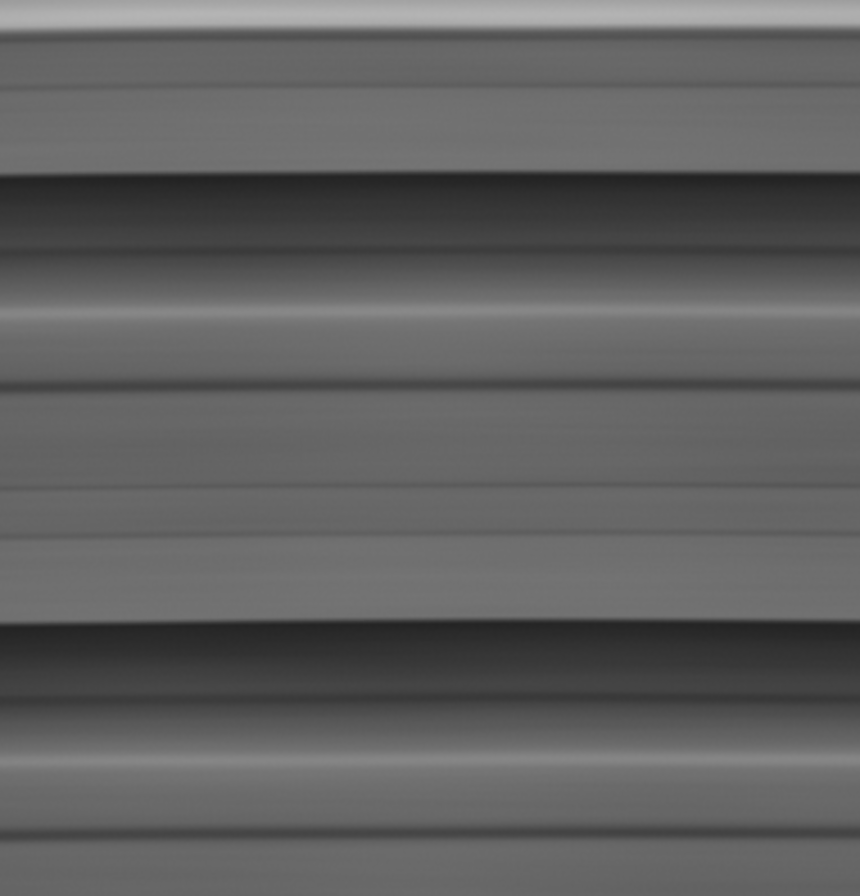
Reproduce this texture procedurally as a WebGL 2 fragment shader.

```glsl
#version 300 es
precision highp float;
// Smooth grey horizontal siding: one moulded profile repeated twice down the canvas.
// Each profile is stacked from soft shaded panels, grooves and a ridge highlight,
// then bent slightly and brushed with long streaks of gradient noise.
uniform vec2 u_resolution;
out vec4 fragColor;

const float REPEATS = 2.0;       // profiles down the canvas
const float SEAM_OFFSET = 0.385; // first deep shadow, in profile heights from the top
const float TOP_BAND = 0.034;    // height of the pale strip at the top

vec2 hashGradient(vec2 cell) {
  vec3 p = fract(cell.xyx * vec3(0.1031, 0.1030, 0.0973));
  p += dot(p, p.yzx + 33.33);
  float angle = 6.2832 * fract((p.x + p.y) * p.z);
  return vec2(cos(angle), sin(angle));
}

float gradientNoise(vec2 p) {
  vec2 cell = floor(p);
  vec2 f = fract(p);
  vec2 w = f * f * f * (f * (f * 6.0 - 15.0) + 10.0);
  float a = dot(hashGradient(cell), f);
  float b = dot(hashGradient(cell + vec2(1, 0)), f - vec2(1, 0));
  float c = dot(hashGradient(cell + vec2(0, 1)), f - vec2(0, 1));
  float d = dot(hashGradient(cell + vec2(1, 1)), f - vec2(1, 1));
  return mix(mix(a, b, w.x), mix(c, d, w.x), w.y);
}

// Covers the tone below 'start' with a ramp that reaches 'toTone' at 'end'.
float panel(float tone, float s, float start, float end, float fromTone, float toTone, float soft) {
  float ramp = mix(fromTone, toTone, clamp((s - start) / (end - start), 0.0, 1.0));
  return mix(tone, ramp, smoothstep(start - soft, start + soft, s));
}

// Soft line, used for both grooves and highlights.
float softLine(float s, float center, float width) {
  float d = (s - center) / width;
  return exp(-d * d);
}

// Grey level across one profile, s running downward from 0 to 1.
float profileTone(float s) {
  float tone = panel(0.425, s, 0.0, 0.17, 0.135, 0.29, 0.011);  // deep shadow
  tone = panel(tone, s, 0.178, 0.30, 0.255, 0.46, 0.010);       // rising cove
  tone = panel(tone, s, 0.31, 0.37, 0.465, 0.42, 0.015);        // shoulder
  tone = panel(tone, s, 0.37, 0.47, 0.42, 0.385, 0.010);        // rounded face
  tone = panel(tone, s, 0.487, 0.69, 0.41, 0.385, 0.008);       // flat board
  tone = panel(tone, s, 0.705, 0.80, 0.405, 0.40, 0.008);       // narrow strip
  tone = panel(tone, s, 0.812, 0.96, 0.425, 0.445, 0.008);      // lower board
  tone = panel(tone, s, 1.0, 1.17, 0.135, 0.29, 0.011);         // next shadow
  tone -= 0.055 * softLine(s, 0.171, 0.011);
  tone += 0.060 * softLine(s, 0.310, 0.016);
  tone -= 0.115 * softLine(s, 0.474, 0.017);
  tone -= 0.030 * softLine(s, 0.698, 0.007);
  tone -= 0.035 * softLine(s, 0.805, 0.009);
  return tone;
}

// Pale strip along the top, with a dark lip beneath it.
float topStrip(float tone, float depth, float height) {
  float pale = 0.61 + 0.08 * softLine(depth, height * 0.48, height * 0.40);
  tone -= 0.040 * softLine(depth, height * 1.18, height * 0.30);
  return mix(pale, tone, smoothstep(height * 0.72, height * 1.10, depth));
}

// Long horizontal streaks at several scales.
float streaks(vec2 p) {
  float sum = 0.0;
  float weight = 1.0;
  vec2 scale = vec2(1.3, 38.0);
  for (int i = 0; i < 3; i++) {
    sum += weight * gradientNoise(p * scale + float(i) * 17.3);
    scale *= vec2(1.6, 2.1);
    weight *= 0.65;
  }
  return sum;
}

void main() {
  vec2 uv = gl_FragCoord.xy / u_resolution;
  float depth = 1.0 - uv.y;

  // Slight tilt, bow and waviness of the boards.
  float side = uv.x - 0.5;
  float bend = 0.003 * side - 0.008 * side * side
             + 0.0015 * gradientNoise(vec2(uv.x * 2.5, depth * 4.0));
  float bentDepth = depth + bend;

  float s = fract(bentDepth * REPEATS - SEAM_OFFSET);
  float tone = profileTone(s);
  tone = topStrip(tone, bentDepth, TOP_BAND);

  // Brushed wear, broad light variation and faint grain.
  tone += 0.014 * streaks(vec2(uv.x, bentDepth));
  tone += 0.014 * gradientNoise(uv * vec2(3.0, 5.0) + 8.0);
  tone += 0.006 * gradientNoise(uv * 190.0);
  tone *= 1.012 - 0.10 * side * side;

  fragColor = vec4(vec3(clamp(tone, 0.0, 1.0)), 1.0);
}
```
